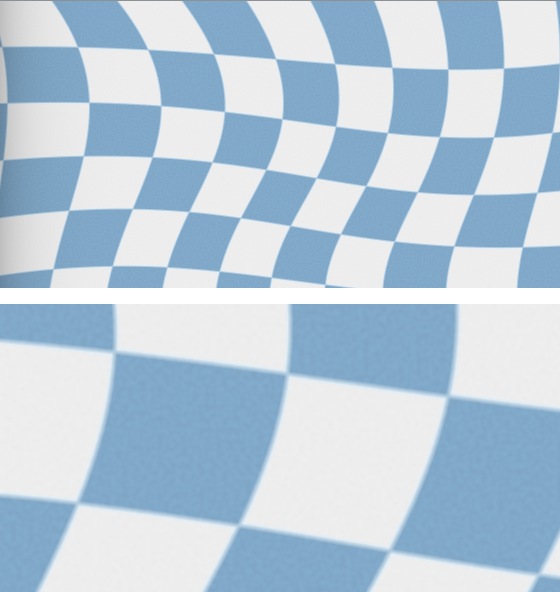
Top: the whole. Bottom: its middle third, enlarged.
Write a WebGL 2 fragment shader that draws this pattern.

```glsl
#version 300 es
precision highp float;
// A blue and white checkerboard on softly waving cloth.
// A bicubic warp carries grid coordinates to the canvas; Newton steps invert it
// per fragment, and the checks are drawn from distances to the grid lines.

#define WIDTH 1000.0       // canvas width in working units
#define SOFTNESS 1.8       // half width of the blended edge
#define RIM 3.5            // width of the cool tint along white checks
#define SHADE_DEPTH 0.20   // darkening at the left side
#define SHADE_REACH 48.0   // falloff of that darkening
#define GRAIN 0.035        // strength of the cloth grain
#define GRAIN_SIZE 3.5     // size of the cloth grain
#define TOP_LINE 1.8       // thickness of the dark top hem

uniform vec2 u_resolution;
out vec4 fragColor;

const vec3 BLUE = vec3(0.505, 0.660, 0.785);
const vec3 WHITE = vec3(0.930, 0.930, 0.930);
const vec3 RIM_TINT = vec3(0.885, 0.930, 0.960);
const vec3 HEM = vec3(0.55, 0.57, 0.59);
const vec2 GRID_CENTER = vec2(4.5, 3.0);

// Columns: powers of the column coordinate; rows: powers of the row coordinate.
const mat4 WARP_X = mat4(
  505.5, -33.92, -4.892, 3.19,
  101.46, -2.323, 0.993, 0.099,
  -1.884, 1.113, 0.2745, -0.1048,
  0.803, 0.089, -0.0933, 0.0);
const mat4 WARP_Y = mat4(
  312.7, 92.51, -2.391, 1.5625,
  8.843, -0.06, -0.818, 0.112,
  0.229, 0.781, 0.0326, -0.0807,
  -0.43, -0.0293, 0.0341, 0.004);

// Grid coordinates to canvas units, y pointing down.
vec2 warp(vec2 g) {
  float s2 = g.x * g.x - 8.25;
  float s3 = g.x * (g.x * g.x - 14.65);
  vec4 across = vec4(1.0, g.x, s2, s3);
  vec4 down = vec4(1.0, g.y, g.y * g.y, g.y * g.y * g.y);
  return vec2(dot(down * WARP_X, across), dot(down * WARP_Y, across));
}

mat2 warpJacobian(vec2 g) {
  const vec2 h = vec2(0.05, 0.0);
  return mat2(warp(g + h) - warp(g - h),
              warp(g + h.yx) - warp(g - h.yx)) / (2.0 * h.x);
}

// Signed distance to the nearest whole number, changing sign at each one.
vec2 alternate(vec2 g) {
  return 0.5 - abs(mod(g + 0.5, 2.0) - 1.0);
}

vec2 hashGradient(vec2 cell) {
  vec3 q = fract(cell.xyx * vec3(0.1031, 0.1030, 0.0973));
  q += dot(q, q.yzx + 33.33);
  float angle = 6.28318 * fract((q.x + q.y) * q.z);
  return vec2(cos(angle), sin(angle));
}

float gradientNoise(vec2 p) {
  vec2 i = floor(p), f = fract(p);
  vec2 w = f * f * f * (f * (f * 6.0 - 15.0) + 10.0);
  vec2 e = vec2(1.0, 0.0);
  float a = dot(hashGradient(i), f);
  float b = dot(hashGradient(i + e), f - e);
  float c = dot(hashGradient(i + e.yx), f - e.yx);
  float d = dot(hashGradient(i + e.xx), f - e.xx);
  return mix(mix(a, b, w.x), mix(c, d, w.x), w.y);
}

void main() {
  float unitsPerPixel = WIDTH / u_resolution.x;
  vec2 p = vec2(gl_FragCoord.x, u_resolution.y - gl_FragCoord.y) * unitsPerPixel;

  // Invert the warp, starting from its linear part.
  vec2 grid = inverse(warpJacobian(vec2(0.0))) * (p - warp(vec2(0.0)));
  for (int i = 0; i < 6; i++) {
    grid += inverse(warpJacobian(grid)) * (p - warp(grid));
  }

  // Distances to the grid lines, in canvas units.
  mat2 slopes = transpose(inverse(warpJacobian(grid)));
  vec2 dist = alternate(grid + GRID_CENTER)
            / vec2(length(slopes[0]), length(slopes[1]));

  // Checks with blended edges and a cool rim on the white side.
  float soft = max(SOFTNESS, 0.7 * unitsPerPixel);
  vec2 wave = clamp(dist / soft, -1.0, 1.0);
  float whiteness = 0.5 + 0.5 * wave.x * wave.y;
  float edge = min(abs(dist.x), abs(dist.y));
  vec3 white = mix(RIM_TINT, WHITE, smoothstep(0.4 * RIM, RIM, edge));
  vec3 color = mix(BLUE, white, whiteness);

  // Cloth grain, stronger in the blue, and shade along the left side.
  float grain = gradientNoise(p / GRAIN_SIZE);
  color *= 1.0 + GRAIN * grain * mix(1.0, 0.25, whiteness);
  color *= 1.0 - SHADE_DEPTH * exp(-p.x / SHADE_REACH);

  // Thin hem along the top.
  float hem = 1.0 - smoothstep(TOP_LINE - 0.5 * unitsPerPixel,
                               TOP_LINE + 0.5 * unitsPerPixel, p.y);
  fragColor = vec4(mix(color, HEM, hem), 1.0);
}
```
